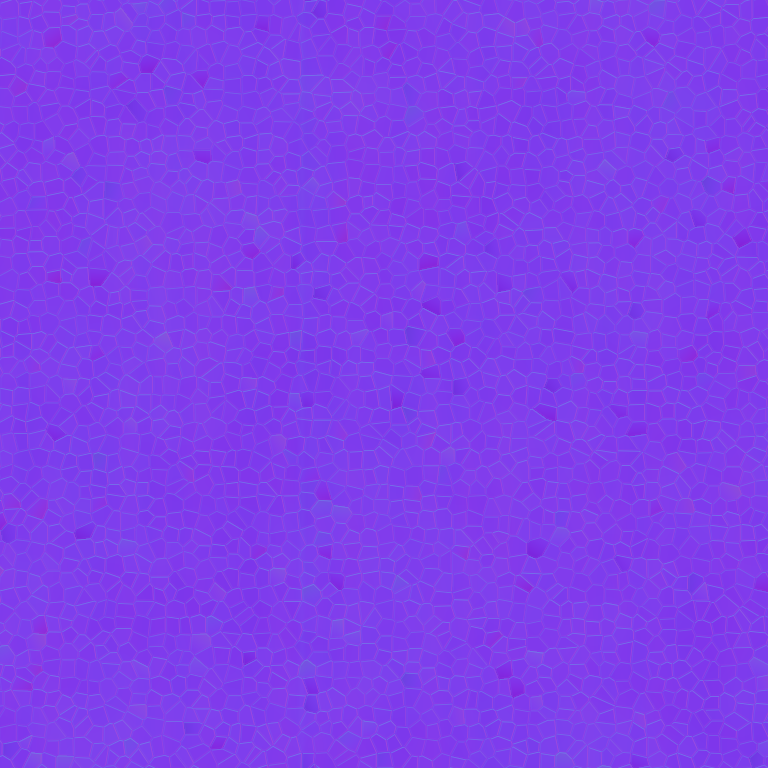
Write a Shadertoy shader that draws this texture map.

```glsl
const float CELLS = 51.0;         // cells across the canvas
const float JITTER = 0.80;        // irregularity of the cell centres
const float GAP = 0.022;          // half width of the flat joint, in cells
const float BEVEL = 0.055;        // width of the bevel line, in cells
const float STEEP_SHARE = 0.06;   // share of strongly tilted cells
const float SOFT_TILT = 0.15;     // tilt of ordinary cells
const float STEEP_TILT = 0.85;    // tilt of the steep cells
const float SWELL = 0.17;         // slow change of slope
const float SEAM_X = 0.405;       // centre of the vertical seam
const float SEAM_WIDTH = 0.012;
const vec2 BLUE_SIDE = vec2(-0.6, 0.8);
const vec2 BRIGHT_SIDE = vec2(0.6, 0.8);
const vec3 FLAT_COLOR = vec3(0.498, 0.236, 0.928);
const vec3 BLUE_EDGE = vec3(0.45, 0.48, 0.91);
const vec3 PINK_EDGE = vec3(0.63, 0.29, 0.86);
const vec3 TILT_X = vec3(0.055, 0.008, -0.01);
const vec3 TILT_Y = vec3(-0.016, 0.08, 0.012);
const vec3 STEEP_SHADE = vec3(0.0, -0.004, -0.04);

vec2 hash2(vec2 p) {
    vec3 q = fract(vec3(p.xyx) * vec3(0.1031, 0.1030, 0.0973));
    q += dot(q, q.yzx + 33.33);
    return fract((q.xx + q.yz) * q.zy);
}

vec2 cellCentre(vec2 id) {
    return id + 0.5 + JITTER * (hash2(id) - 0.5);
}

// Gradient-like field of layered sines: slow changes of slope
vec2 swell(vec2 p) {
    vec2 s = vec2(0.0);
    float amp = 0.5;
    for (int i = 0; i < 5; i++) {
        s += amp * sin(p.yx * vec2(9.0, 11.0) + 1.7 * sin(p * 6.0 + float(i)));
        p = mat2(1.3, 0.9, -0.9, 1.3) * p + 2.1;
        amp *= 0.75;
    }
    return s;
}

// Share of a pixel centred at d that lies between lo and hi
float coverage(float d, float lo, float hi, float px) {
    return clamp((min(d + 0.5 * px, hi) - max(d - 0.5 * px, lo)) / px, 0.0, 1.0);
}

// Nearest cell; edge holds the border direction and its distance
vec2 nearestCell(vec2 p, out vec2 toCentre, out vec3 edge) {
    vec2 base = floor(p), id = base;
    float best = 1e3;
    for (int y = -1; y <= 1; y++)
    for (int x = -1; x <= 1; x++) {
        vec2 c = base + vec2(x, y);
        vec2 r = cellCentre(c) - p;
        if (dot(r, r) < best) {
            best = dot(r, r);
            toCentre = r;
            id = c;
        }
    }
    edge = vec3(0.0, 1.0, 1e3);
    for (int y = -2; y <= 2; y++)
    for (int x = -2; x <= 2; x++) {
        vec2 c = id + vec2(x, y);
        if (c == id) continue;
        vec2 r = cellCentre(c) - p;
        vec2 n = normalize(r - toCentre);
        float d = dot(0.5 * (r + toCentre), n);
        if (d < edge.z) edge = vec3(n, d);
    }
    return id;
}

// Colour and opacity of a bevel that faces along n
vec4 bevel(vec2 n) {
    float blue = smoothstep(-0.35, 0.45, dot(n, BLUE_SIDE));
    float opacity = mix(0.25, 0.95, smoothstep(-0.7, 0.7, dot(n, BRIGHT_SIDE)));
    return vec4(mix(PINK_EDGE, BLUE_EDGE, blue), opacity);
}

void mainImage(out vec4 fragColor, in vec2 fragCoord) {
    vec2 uv = fragCoord / iResolution.y;
    float px = CELLS / iResolution.y;
    vec2 toCentre;
    vec3 edge;
    vec2 id = nearestCell(uv * CELLS, toCentre, edge);

    // Vertical seam, stepped along the cell centres, with a crisp left rim
    float cellX = cellCentre(id).x / CELLS;
    float seam = exp(-pow((cellX - SEAM_X) / SEAM_WIDTH, 2.0));
    float rim = exp(-pow((uv.x - SEAM_X + SEAM_WIDTH) / (0.35 * SEAM_WIDTH), 2.0));

    // Tilt of each cell, fading across the steep ones
    vec2 rnd = hash2(id + 71.0);
    float angle = 6.2832 * rnd.x;
    vec2 dir = vec2(cos(angle), sin(angle));
    float steep = step(1.0 - STEEP_SHARE - 0.2 * seam, rnd.y);
    float fade = clamp(0.75 - 0.9 * dot(toCentre, dir), 0.1, 1.4);
    vec2 tilt = dir * mix(SOFT_TILT, STEEP_TILT * fade, steep);
    tilt += SWELL * swell(uv) + seam * vec2(-0.4, 0.2) + rim * vec2(0.1, 0.2);
    tilt.x += 0.1 * sin(uv.x * 95.0 + 2.0 * sin(uv.x * 31.0));

    vec3 color = FLAT_COLOR + TILT_X * tilt.x + TILT_Y * tilt.y;
    color += STEEP_SHADE * dot(tilt, tilt);

    // Thin bevels on both sides of the joint
    float near = coverage(edge.z, GAP, GAP + BEVEL, px);
    float far = coverage(edge.z, -GAP - BEVEL, -GAP, px);
    float wear = 0.8 + 0.2 * sin(dot(id, vec2(0.7, 1.1)) + 3.0 * rnd.x);
    vec4 nearSide = bevel(edge.xy), farSide = bevel(-edge.xy);
    color = mix(color, nearSide.rgb, near * wear * nearSide.a);
    color = mix(color, farSide.rgb, far * wear * farSide.a);

    fragColor = vec4(clamp(color, 0.0, 1.0), 1.0);
}
```
